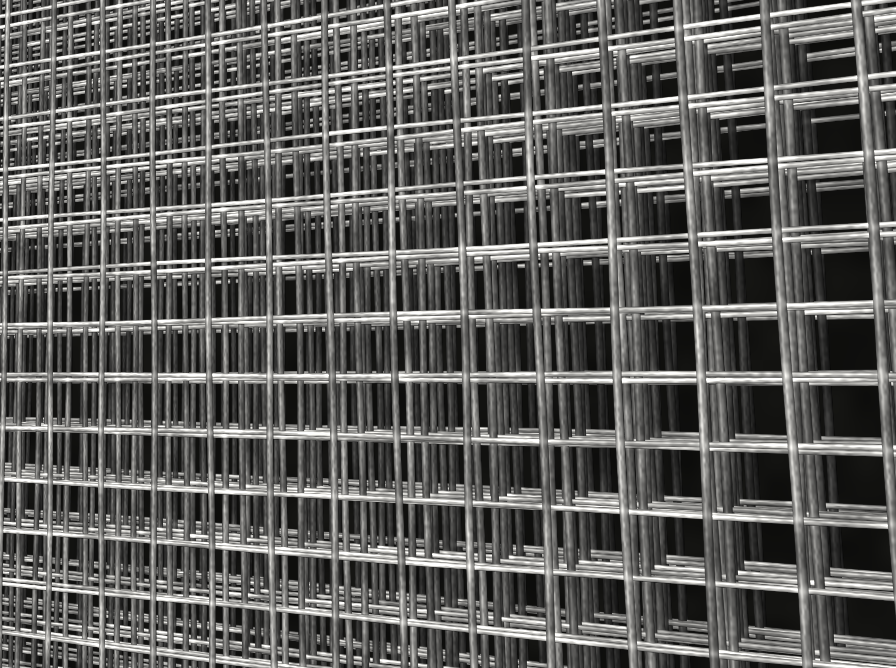
Give the GLSL for this pattern, as a Shadertoy shader.

```glsl
// Stacked sheets of welded steel wire mesh, seen obliquely with dark gaps between them.

const int   SHEETS       = 10;
const float COLUMNS      = 19.2;             // cell density at the left edge
const float ROWS         = 17.4;
const float WIDENING     = 0.45;             // perspective growth toward the right
const float COLUMN_PHASE = -0.07;
const float HORIZON      = 0.326;
const float LEAN         = 0.09;             // verticals fan out toward the bottom
const float LEAN_PIVOT   = 0.15;
const vec2  DEPTH_POINT  = vec2(1.30, 0.30); // deeper sheets shrink toward this point
const float SHEET_GAP    = 0.011;
const float GAP_VARIANCE = 0.007;
const float SHEET_SHIFT  = 0.22;             // misalignment, in cells
const float WIRE_BEND    = 0.035;
const float UPRIGHT_HALF = 0.057;            // wire radii, in cells
const float CROSS_HALF   = 0.042;
const float UPRIGHT_TONE = 0.66;
const float CROSS_TONE   = 1.04;
const float UPRIGHT_FADE = 0.13;             // darkening per sheet
const float CROSS_FADE   = 0.055;
const vec3  STEEL        = vec3(1.0, 0.995, 0.975);
const vec3  GAP_COLOR    = vec3(0.065, 0.065, 0.058);

float hash(vec2 p) {
    vec3 q = fract(p.xyx * vec3(0.1031, 0.1030, 0.0973));
    q += dot(q, q.yzx + 33.33);
    return fract((q.x + q.y) * q.z);
}

float noise(vec2 p) {
    vec2 i = floor(p), f = fract(p);
    f = f * f * (3.0 - 2.0 * f);
    return mix(mix(hash(i), hash(i + vec2(1, 0)), f.x),
               mix(hash(i + vec2(0, 1)), hash(i + vec2(1, 1)), f.x), f.y);
}

// Canvas position to mesh coordinates; wires lie on the integers.
vec2 meshCoords(vec2 p) {
    p.x = LEAN_PIVOT + (p.x - LEAN_PIVOT) / (1.0 + LEAN * (0.37 - p.y));
    float scale = 1.0 + WIDENING * p.x;
    return vec2(COLUMNS * p.x + COLUMN_PHASE * scale, ROWS * (p.y - HORIZON)) / scale;
}

// Round wires: x is coverage, y is brightness.
vec2 wires(float across, float along, float halfWidth, float litSide, float seed) {
    float pixel = max(fwidth(across), 1e-5);
    float id = floor(across + 0.5);
    float bend = (hash(vec2(id + 40.0, seed)) - 0.5)
               + 0.5 * sin(along * 0.7 + id * 2.3 + seed);
    float d = across - id - WIRE_BEND * bend;
    float coverage = clamp((halfWidth - abs(d)) / pixel + 0.5, 0.0, 1.0);
    coverage *= min(1.0, 2.0 * halfWidth / pixel);

    // Cylinder shading with a narrow glint
    float t = clamp(d / halfWidth, -1.0, 1.0) * litSide;
    float body = 0.25 + 0.65 * sqrt(1.0 - t * t) + 0.12 * t;
    float glint = 0.28 * exp(-pow((t - 0.3) / 0.28, 2.0));

    // Dull stretches, fine scuffs and bright weld spots
    float dull = mix(0.62, 1.15, noise(vec2(along * 1.6, id * 7.1 + seed * 13.0)));
    float scuff = mix(0.82, 1.12, noise(vec2(along * 14.0, across * 40.0 + seed)));
    float weldOffset = along - floor(along + 0.5);
    float weld = 0.22 * exp(-pow(weldOffset / 0.06, 2.0));
    return vec2(coverage, (body + glint) * dull * scuff + weld);
}

void mainImage(out vec4 fragColor, in vec2 fragCoord) {
    vec2 p = fragCoord / iResolution.x;
    vec3 color = vec3(0.0);
    float visible = 1.0;

    // Composite from the nearest sheet to the deepest
    for (int i = 0; i < SHEETS; i++) {
        float depth = float(i);
        float behind = min(depth, 1.0);
        float seed = depth * 3.7 + 1.0;
        float shrink = depth * SHEET_GAP + behind * GAP_VARIANCE * hash(vec2(seed, 5.0));
        vec2 shift = vec2(hash(vec2(seed, 11.0)), hash(vec2(seed, 23.0))) - 0.5;
        vec2 mesh = meshCoords(DEPTH_POINT + (p - DEPTH_POINT) / (1.0 - shrink));
        mesh += behind * SHEET_SHIFT * shift;

        vec2 upright = wires(mesh.x, mesh.y, UPRIGHT_HALF, -1.0, seed);
        vec2 crossbar = wires(mesh.y, mesh.x, CROSS_HALF, 1.0, seed + 50.0);
        upright.y *= UPRIGHT_TONE * exp(-UPRIGHT_FADE * depth);
        crossbar.y *= CROSS_TONE * exp(-CROSS_FADE * depth);

        // Every other sheet is turned over
        bool turned = i % 2 == 1;
        vec2 front = turned ? crossbar : upright;
        vec2 back = turned ? upright : crossbar;
        color += STEEL * visible * front.x * front.y;
        visible *= 1.0 - front.x;
        color += STEEL * visible * back.x * back.y;
        visible *= 1.0 - back.x;
    }

    color += visible * GAP_COLOR * mix(0.7, 1.3, noise(p * 30.0));
    fragColor = vec4(clamp(color, 0.0, 1.0), 1.0);
}
```
